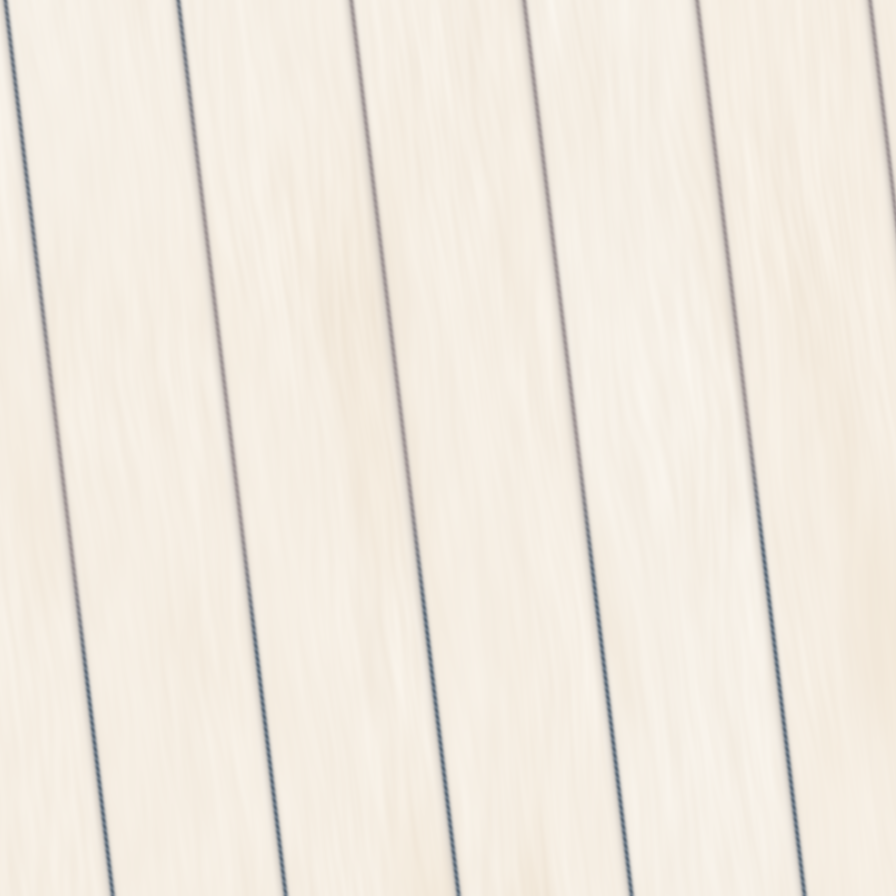
Give the GLSL for this texture, as a three.js fragment shader.

```glsl
varying vec2 vUv;

const float PLANK_WIDTH = 0.193;
const float LEAN = 0.12;
const float FIRST_SEAM = 0.126;

const vec3 CREAM = vec3(0.962, 0.931, 0.886);
const vec3 PALE = vec3(0.965, 0.943, 0.908);
const vec3 HONEY = vec3(0.925, 0.868, 0.785);
const vec3 SEAM_MAUVE = vec3(0.59, 0.55, 0.555);
const vec3 SEAM_BLUE = vec3(0.36, 0.42, 0.48);
const vec3 SEAM_SHADE = vec3(0.80, 0.775, 0.75);

float hash(float n) {
  return fract(sin(n * 127.1 + 3.7) * 4375.85);
}

vec2 gradientAt(vec2 cell) {
  float angle = 6.28318 * hash(dot(cell, vec2(1.0, 57.3)));
  return vec2(cos(angle), sin(angle));
}

float gradientNoise(vec2 p) {
  vec2 i = floor(p);
  vec2 f = fract(p);
  vec2 w = f * f * f * (f * (f * 6.0 - 15.0) + 10.0);
  float a = dot(gradientAt(i), f);
  float b = dot(gradientAt(i + vec2(1.0, 0.0)), f - vec2(1.0, 0.0));
  float c = dot(gradientAt(i + vec2(0.0, 1.0)), f - vec2(0.0, 1.0));
  float d = dot(gradientAt(i + vec2(1.0, 1.0)), f - vec2(1.0, 1.0));
  return mix(mix(a, b, w.x), mix(c, d, w.x), w.y);
}

float bell(float x, float width) {
  return exp(-x * x / (width * width));
}

// Fine streaks along the plank, bent by a slow warp
float woodGrain(vec2 p, float seed) {
  vec2 q = p + vec2(seed * 7.3, seed * 3.1);
  q.x += 0.02 * gradientNoise(q * vec2(8.0, 3.0));
  float sum = 0.0;
  float weight = 0.45;
  vec2 scale = vec2(36.0, 3.0);
  for (int i = 0; i < 3; i++) {
    sum += weight * gradientNoise(q * scale);
    scale *= vec2(2.0, 2.2);
    weight *= 1.0;
  }
  return sum;
}

vec3 plankColor(vec2 uv, vec2 p, float id) {
  float paleness = mix(0.1, 0.4, hash(id + 2.0));
  paleness += 0.55 * (1.0 - step(0.5, abs(id - 3.0)));
  paleness += 0.45 * smoothstep(0.3, 1.0, uv.y - uv.x);
  vec3 color = mix(CREAM, PALE, clamp(paleness, 0.0, 1.0));

  // Honey blotches, stronger toward the bottom
  float blotch = gradientNoise(p * vec2(11.0, 2.6) + id * 5.7);
  float warmth = smoothstep(-0.05, 0.55, blotch) * mix(0.42, 0.15, uv.y);
  color = mix(color, HONEY, warmth);

  // Streak strength fades in and out over each plank
  float patchy = 0.75 + 0.8 * gradientNoise(p * vec2(6.0, 3.0) + id * 2.3);
  return color + vec3(0.028, 0.040, 0.054) * woodGrain(p, id) * patchy;
}

// Blue at the bottom and at the top left, mauve between
float seamBlueness(vec2 uv) {
  float edge = 0.29 + 0.2 * uv.x;
  float lower = 1.0 - smoothstep(edge - 0.09, edge + 0.09, uv.y);
  float upper = smoothstep(0.42, 0.75, uv.y - 1.4 * uv.x);
  return max(lower, 0.8 * upper);
}

vec3 addSeam(vec3 color, vec2 uv, float offset) {
  float blueness = seamBlueness(uv);

  // Soft shade beside the groove, wider on the left
  float shade = bell(offset + 0.001, offset < -0.001 ? 0.0065 : 0.005);
  color = mix(color, SEAM_SHADE, 0.72 * shade);

  // Twisted beads inside the groove
  float twist = sin(6.28318 * (uv.y + 0.6 * offset) / 0.0072);
  float core = bell(offset, 0.0027);
  vec3 seam = mix(SEAM_MAUVE, SEAM_BLUE, blueness);
  seam += twist * mix(0.02, 0.045, blueness);
  return mix(color, seam, core * mix(0.82, 0.93, blueness));
}

void main() {
  // Leaning plank coordinates
  float across = vUv.x - FIRST_SEAM + LEAN * vUv.y;
  float plank = across / PLANK_WIDTH;
  float id = floor(plank);
  float seamOffset = (plank - floor(plank + 0.5)) * PLANK_WIDTH;

  vec3 color = plankColor(vUv, vec2(across, vUv.y), id);
  color = addSeam(color, vUv, seamOffset);
  gl_FragColor = vec4(clamp(color, 0.0, 1.0), 1.0);
}
```
